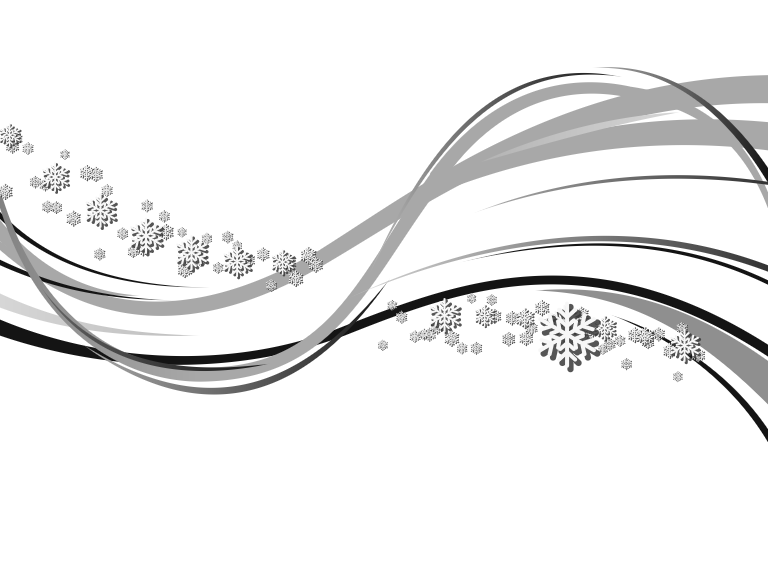
A WebGL 1 fragment shader for this background:

```glsl
precision highp float;
// Flowing black and grey ribbons on white, with two drifts of embossed snowflakes.

uniform vec2 u_resolution;

#define CANVAS vec2(7.68, 5.67)
#define BLACK 0.08
#define DARK 0.20
#define GREY 0.66
#define MID_GREY 0.56
#define PALE 0.84
#define SMALL_FLAKES 34
#define LARGE_FLAKES 7
#define FLAKE_SHADE 0.22

float pixel; // size of one pixel in canvas units

float hash(float n) {
    return fract(sin(n * 12.9898) * 43758.5453);
}

vec2 bezier(vec2 a, vec2 b, vec2 c, vec2 d, float t) {
    float s = 1.0 - t;
    return s * s * (s * a + 3.0 * t * b) + t * t * (3.0 * s * c + t * d);
}

// Cubic stroke running left to right; width and tone vary along it.
void ribbon(inout float ink, vec2 p, vec2 a, vec2 b, vec2 c, vec2 d, vec3 width, vec2 tone) {
    if (p.x < a.x || p.x > d.x) return;
    float t = 0.5, stride = 0.25;
    for (int i = 0; i < 13; i++) {
        t += bezier(a, b, c, d, t).x < p.x ? stride : -stride;
        stride *= 0.5;
    }
    float s = 1.0 - t;
    vec2 along = normalize(s * s * (b - a) + 2.0 * s * t * (c - b) + t * t * (d - c));
    vec2 offset = p - bezier(a, b, c, d, t);
    float dist = abs(offset.x * along.y - offset.y * along.x);
    float halfWidth = 0.5 * dot(width, vec3(s * s, 2.0 * s * t, t * t));
    float cover = clamp((halfWidth - dist) / pixel + 0.5, 0.0, 1.0);
    cover *= min(1.0, 2.0 * halfWidth / pixel);
    ink = mix(ink, mix(tone.x, tone.y, t), cover);
}

float segment(vec2 p, vec2 a, vec2 b) {
    vec2 ab = b - a;
    return length(p - a - ab * clamp(dot(p - a, ab) / dot(ab, ab), 0.0, 1.0));
}

// Distance to the skeleton of a six-armed crystal of unit radius.
float crystal(vec2 p) {
    const float SECTOR = 1.0471976;
    float angle = mod(atan(p.x, p.y) + 0.5 * SECTOR, SECTOR) - 0.5 * SECTOR;
    vec2 q = length(p) * vec2(cos(angle), abs(sin(angle)));
    float arm = segment(q, vec2(0.0), vec2(1.0, 0.0));
    float outer = segment(q, vec2(0.56, 0.0), vec2(0.8, 0.26));
    float inner = segment(q, vec2(0.28, 0.0), vec2(0.46, 0.22));
    return min(arm, min(outer, inner));
}

float flakeMask(vec2 p, float radius, float thickness) {
    return clamp((thickness - crystal(p / radius)) * radius / pixel + 0.5, 0.0, 1.0);
}

// White face over a displaced dark copy gives the raised look.
void flake(inout float ink, vec2 p, vec2 center, float radius) {
    vec2 q = p - center;
    if (length(q) > 1.4 * radius) return;
    ink = mix(ink, FLAKE_SHADE, 0.85 * flakeMask(q - 0.08 * radius, radius, 0.1));
    ink = mix(ink, 0.97, flakeMask(q + 0.03 * radius, radius, 0.065));
}

float leftDrift(float x) { return 1.25 + 1.05 * x - 0.2 * x * x; }
float rightDrift(float x) { return 3.2 + 0.06 * (x - 4.6) * (x - 4.6); }

void snow(inout float ink, vec2 p) {
    for (int i = 0; i < SMALL_FLAKES; i++) {
        float n = float(i), f = n / float(SMALL_FLAKES);
        float x = 0.05 + 3.2 * pow(f, 1.2) + 0.1 * hash(n);
        float y = leftDrift(x) + (hash(n + 40.0) - 0.45) * mix(1.2, 0.3, f);
        flake(ink, p, vec2(x, y), mix(0.045, 0.08, hash(n + 80.0)));
        x = 3.8 + 3.2 * f + 0.08 * hash(n + 7.0);
        y = rightDrift(x) + (hash(n + 120.0) - 0.45) * 0.5;
        flake(ink, p, vec2(x, y), mix(0.045, 0.075, hash(n + 160.0)));
    }
    for (int i = 0; i < LARGE_FLAKES; i++) {
        float n = float(i), x = 0.1 + 0.455 * n;
        flake(ink, p, vec2(x, leftDrift(x)), 0.11 + 0.06 * sin(n * 0.5));
        x = 4.45 + 0.4 * n;
        flake(ink, p, vec2(x, rightDrift(x) - 0.05), 0.12 + 0.04 * cos(n * 2.0));
    }
    flake(ink, p, vec2(5.68, 3.35), 0.31);
}

void main() {
    pixel = CANVAS.x / u_resolution.x;
    vec2 uv = gl_FragCoord.xy / u_resolution;
    vec2 p = vec2(uv.x, 1.0 - uv.y) * CANVAS; // y runs downward
    float ink = 1.0;

    // Pale and tapering strokes at the left
    ribbon(ink, p, vec2(0, 3.0), vec2(0.6, 3.25), vec2(1.2, 3.35), vec2(2, 3.35), vec3(0.13, 0.06, 0), vec2(PALE, 0.75));
    ribbon(ink, p, vec2(0, 2.3), vec2(0.4, 2.75), vec2(0.9, 2.95), vec2(1.4, 2.95), vec3(0.14, 0.08, 0), vec2(GREY));
    ribbon(ink, p, vec2(0, 2.15), vec2(0.5, 2.65), vec2(1.2, 2.87), vec2(2.1, 2.87), vec3(0.05, 0.03, 0), vec2(BLACK));

    // Broad grey sweep, fanning out at the right
    ribbon(ink, p, vec2(0, 2.45), vec2(0.9, 3.2), vec2(1.9, 3.33), vec2(3.2, 2.58), vec3(0.07, 0.17, 0.15), vec2(GREY));
    ribbon(ink, p, vec2(3.2, 2.58), vec2(4.2, 1.98), vec2(5.6, 0.9), vec2(7.68, 0.89), vec3(0.15, 0.2, 0.28), vec2(GREY));
    ribbon(ink, p, vec2(4.1, 2), vec2(5, 1.55), vec2(6.2, 1.2), vec2(7.68, 1.36), vec3(0.08, 0.22, 0.28), vec2(GREY));
    ribbon(ink, p, vec2(4.8, 1.62), vec2(5.4, 1.4), vec2(6.1, 1.2), vec2(6.8, 1.12), vec3(0, 0.14, 0), vec2(0.7, PALE));
    ribbon(ink, p, vec2(0, 2.62), vec2(0.5, 2.85), vec2(1, 2.98), vec2(1.75, 3), vec3(0.05, 0.03, 0), vec2(BLACK));

    // Lower black band and the grey wedge beneath it
    ribbon(ink, p, vec2(5.35, 2.9), vec2(6.2, 2.88), vec2(6.9, 3.15), vec2(7.68, 3.82), vec3(0, 0.14, 0.33), vec2(MID_GREY));
    ribbon(ink, p, vec2(6.1, 3.14), vec2(6.7, 3.35), vec2(7.3, 3.75), vec2(7.68, 4.35), vec3(0, 0.05, 0.07), vec2(BLACK));
    ribbon(ink, p, vec2(0, 3.27), vec2(1, 3.65), vec2(2.3, 3.75), vec2(3.45, 3.3), vec3(0.15, 0.06, 0.09), vec2(BLACK));
    ribbon(ink, p, vec2(3.45, 3.3), vec2(4.6, 2.85), vec2(5.9, 2.35), vec2(7.68, 3.5), vec3(0.09, 0.08, 0.1), vec2(BLACK));

    // Crossing ribbon: trough, steep climb and crest
    ribbon(ink, p, vec2(-0.05, 1.8), vec2(0.3, 3.2), vec2(1.2, 3.75), vec2(2, 3.74), vec3(0.05, 0.1, 0.14), vec2(0.5, GREY));
    ribbon(ink, p, vec2(2, 3.74), vec2(3.3, 3.74), vec2(3.6, 2.85), vec2(4.3, 1.87), vec3(0.14, 0.1, 0.15), vec2(GREY));
    ribbon(ink, p, vec2(4.3, 1.87), vec2(4.8, 1.1), vec2(5.5, 0.75), vec2(6.3, 0.92), vec3(0.15, 0.12, 0.11), vec2(GREY));
    ribbon(ink, p, vec2(6.3, 0.92), vec2(6.9, 1), vec2(7.4, 1.3), vec2(7.68, 2), vec3(0.11, 0.09, 0.06), vec2(GREY));
    ribbon(ink, p, vec2(0.8, 3.42), vec2(2, 4.25), vec2(3, 4), vec2(3.9, 2.78), vec3(0, 0.14, 0), vec2(GREY, BLACK));
    ribbon(ink, p, vec2(0.4, 2.85), vec2(1, 3.75), vec2(2, 3.75), vec2(2.7, 3.63), vec3(0, 0.09, 0), vec2(0.4, BLACK));

    // Fine dark arcs at the right
    ribbon(ink, p, vec2(3.7, 2.72), vec2(4.3, 1.45), vec2(5, 0.55), vec2(6.23, 0.77), vec3(0, 0.09, 0), vec2(0.75, BLACK));
    ribbon(ink, p, vec2(5.9, 0.68), vec2(6.6, 0.62), vec2(7.2, 1), vec2(7.68, 1.75), vec3(0, 0.05, 0.08), vec2(GREY, BLACK));
    ribbon(ink, p, vec2(4.73, 2.13), vec2(5.6, 1.8), vec2(6.6, 1.68), vec2(7.68, 1.83), vec3(0, 0.05, 0.03), vec2(0.7, DARK));
    ribbon(ink, p, vec2(3.5, 2.97), vec2(5, 2.3), vec2(6.4, 2.2), vec2(7.68, 2.68), vec3(0, 0.07, 0.06), vec2(PALE, DARK));
    ribbon(ink, p, vec2(4.6, 2.62), vec2(5.5, 2.4), vec2(6.6, 2.3), vec2(7.68, 2.82), vec3(0, 0.03, 0.04), vec2(BLACK));

    snow(ink, p);
    gl_FragColor = vec4(vec3(ink), 1.0);
}
```
